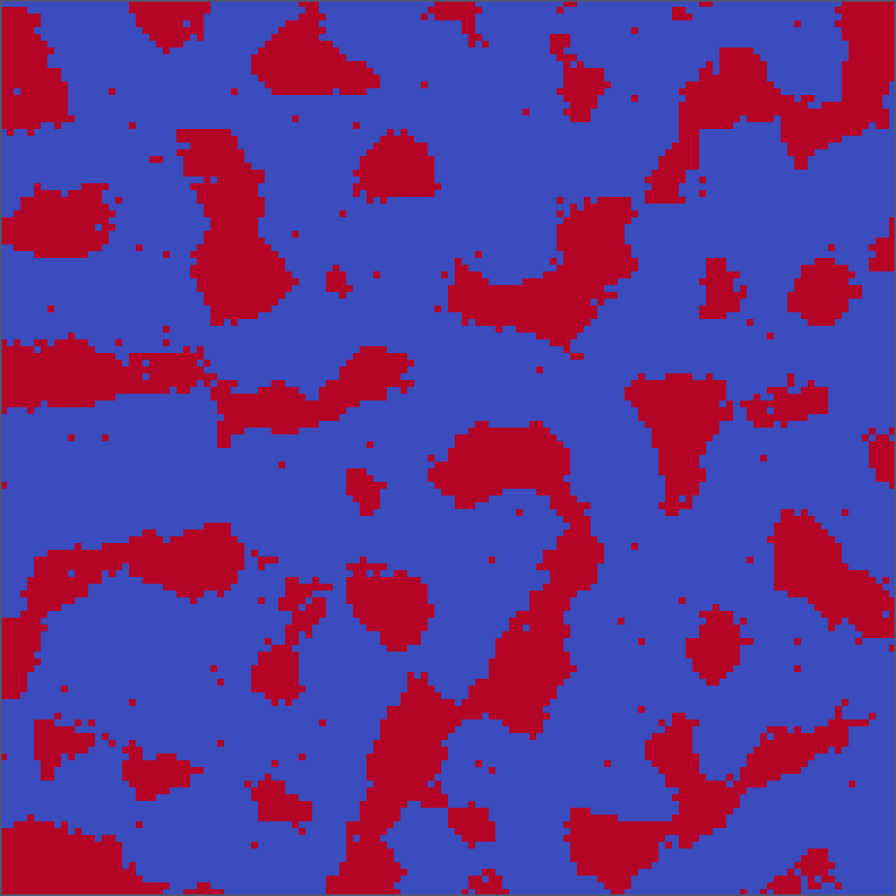
Reproduce this texture procedurally as a Shadertoy shader.

```glsl
#define CELLS 132.0
#define DOMAIN_FREQ 9.3
#define THRESHOLD 0.2
#define EDGE_FREQ 33.0
#define EDGE_WARP 0.22
#define EDGE_JITTER 0.11
#define FLIP_BLUE 0.006
#define FLIP_RED 0.004
#define FRAME_WIDTH 0.002
#define BLUE vec3(0.23, 0.30, 0.75)
#define RED vec3(0.71, 0.02, 0.15)
#define FRAME_GREY vec3(0.32, 0.34, 0.44)

// Integer hash: two uniform values per lattice point
vec2 hash2(vec2 p) {
    uvec2 q = uvec2(ivec2(p) + 4096);
    uint h = q.x * 1597334673u ^ q.y * 3812015801u;
    h = (h ^ (h >> 15)) * 2246822519u;
    h = (h ^ (h >> 13)) * 3266489917u;
    h ^= h >> 16;
    return vec2(h & 65535u, h >> 16) / 65536.0;
}

float cornerSlope(vec2 corner, vec2 offset) {
    float angle = 6.28318 * hash2(corner).x;
    return dot(vec2(cos(angle), sin(angle)), offset);
}

float gradientNoise(vec2 p) {
    vec2 i = floor(p), f = p - i;
    vec2 u = f * f * f * (f * (f * 6.0 - 15.0) + 10.0);
    vec2 e = vec2(1.0, 0.0);
    float low = mix(cornerSlope(i, f), cornerSlope(i + e, f - e), u.x);
    float high = mix(cornerSlope(i + e.yx, f - e.yx), cornerSlope(i + 1.0, f - 1.0), u.x);
    return mix(low, high, u.y);
}

// Spin of one cell: 1 is red, 0 is blue
float spin(vec2 cell) {
    vec2 p = (cell + 0.5) / CELLS;
    mat2 turn = mat2(0.8, 0.6, -0.6, 0.8);
    vec2 random = hash2(cell + 700.0);

    // Two turned layers form the domains, fine noise roughens their edges
    float field = gradientNoise(p * DOMAIN_FREQ + 11.3);
    field += gradientNoise(turn * p * DOMAIN_FREQ + 47.7);
    field += EDGE_WARP * gradientNoise(p * EDGE_FREQ + 83.1);
    field += EDGE_JITTER * (random.x - 0.5);
    float state = step(THRESHOLD, field);

    // Isolated thermal flips
    float flip = step(random.y, mix(FLIP_BLUE, FLIP_RED, state));
    return abs(state - flip);
}

void mainImage(out vec4 fragColor, in vec2 fragCoord) {
    vec2 uv = fragCoord / iResolution.xy;
    vec2 pixel = 1.0 / iResolution.xy;

    // Square cells with edges blended over one pixel
    vec2 grid = uv * CELLS - 0.5;
    vec2 cell = floor(grid);
    vec2 blend = clamp((grid - cell - 0.5) / (pixel * CELLS) + 0.5, 0.0, 1.0);
    vec2 e = vec2(1.0, 0.0);
    float low = mix(spin(cell), spin(cell + e), blend.x);
    float high = mix(spin(cell + e.yx), spin(cell + 1.0), blend.x);
    vec3 color = mix(BLUE, RED, mix(low, high, blend.y));

    // Thin frame along the border
    vec2 border = min(uv, 1.0 - uv);
    vec2 cover = clamp((FRAME_WIDTH - border) / pixel + 0.5, 0.0, 1.0);
    color = mix(color, FRAME_GREY, max(cover.x, cover.y));

    fragColor = vec4(color, 1.0);
}
```
